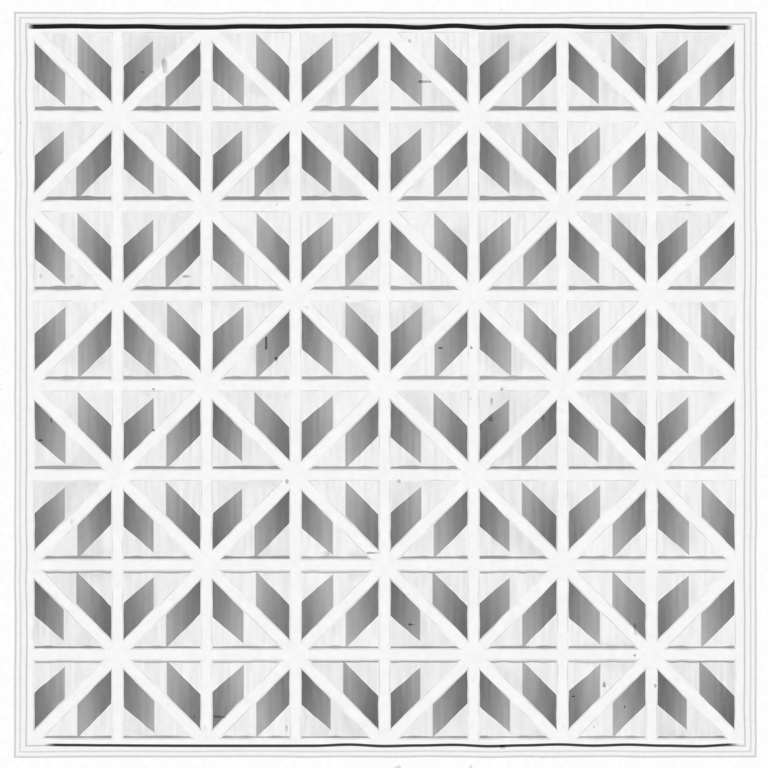
This pattern is drawn by a Shadertoy shader. Its source:

```glsl
// A white painted lattice of eight by eight square cells in a moulded frame.
// Diagonal slats alternate direction so that they meet in eight-armed stars;
// each cell shows two slanted grey shadows, one on either side of its slat.

float hash(vec2 p) {
    p = fract(p * vec2(0.1031, 0.1137));
    p += dot(p, p.yx + 33.33);
    return fract((p.x + p.y) * p.x * 7.31 + p.y * 3.7);
}

float noise(vec2 p) {
    vec2 i = floor(p), f = fract(p);
    f = f * f * (3.0 - 2.0 * f);
    return mix(mix(hash(i), hash(i + vec2(1, 0)), f.x),
               mix(hash(i + vec2(0, 1)), hash(i + vec2(1, 1)), f.x), f.y);
}

// Coverage of the interval lo..hi with edges softened by s
float band(float x, float lo, float hi, float s) {
    return smoothstep(lo - s, lo + s, x) * (1.0 - smoothstep(hi - s, hi + s, x));
}

float boxDistance(vec2 p, vec2 halfSize) {
    vec2 d = abs(p) - halfSize;
    return length(max(d, 0.0)) + min(max(d.x, d.y), 0.0);
}

// Distance to the slats, in cells; v has its diagonal along x = y
float slatDistance(vec2 v) {
    vec2 toBar = min(v, 1.0 - v);
    float straight = min(toBar.x, toBar.y) - 0.07;
    float diagonal = abs(v.x - v.y + 0.0) * 0.7071 - 0.072;
    float star = min(length(v), length(1.0 - v)) - 0.17;
    return min(min(straight, diagonal), star);
}

float lattice(vec2 grid, float aa) {
    vec2 cell = floor(grid), u = fract(grid), v = u;
    if (mod(cell.x + cell.y, 2.0) > 0.5) v.y = 1.0 - v.y;
    float vary = hash(cell + 3.7) - 0.5;
    float wobble = 0.012 * (noise(grid * 9.0) - 0.5);
    float h = v.y - v.x + wobble;

    // Recessed panel with faint vertical grain
    float grain = noise(grid * vec2(28.0, 3.0));
    float tone = 0.935 + 0.05 * (grain - 0.5) + 0.03 * vary;
    tone -= 0.04 * smoothstep(0.55, 0.9, noise(grid * 3.0 + 7.0));

    // Shadows, darkest toward the upright bars and the diagonal
    float soft = max(aa, 0.012);
    float shift = 0.03 * vary;
    float left = band(v.x, 0.0, 0.41 + shift, soft)
               * band(h, 0.0, 0.52 - 0.15 * v.x + shift, soft);
    float right = band(v.x, 0.55 + shift, 1.0, soft)
                * band(-h, 0.0, 0.48 + shift, soft);
    float depth = smoothstep(0.05, 0.45, abs(v.x - 0.49));
    float shade = mix(0.66, 0.46, depth) + 0.1 * (abs(h) - 0.25);
    shade += 0.07 * vary + 0.05 * (grain - 0.5);
    tone = mix(tone, shade, max(left, right));

    // Side faces seen above the cross bars, and below them in the lowest rows
    float lower = band(u.y, 0.0, 0.09 + 0.004 * cell.y + wobble, aa);
    float upper = band(u.y, 0.91 + wobble, 1.0, aa) * step(cell.y, 1.5);
    tone = mix(tone, min(tone, 0.62 + 0.1 * vary), max(lower, upper * 0.8));

    // Slats with a thin worn edge line
    float d = slatDistance(v) + wobble * 0.6;
    float paint = 0.968 + 0.02 * (noise(grid * 14.0) - 0.5);
    float rim = band(d, -0.018, -0.002, aa) * noise(grid * 5.0 + 20.0);
    paint -= 0.13 * rim;
    return mix(paint, tone, smoothstep(-aa, aa, d));
}

void mainImage(out vec4 fragColor, in vec2 fragCoord) {
    vec2 p = fragCoord / iResolution.xy;
    float px = 1.0 / min(iResolution.x, iResolution.y);

    // Wall and stepped frame mouldings
    float d = boxDistance(p - vec2(0.502, 0.499), vec2(0.483, 0.485));
    d += 0.0015 * (noise(p * 25.0) - 0.5);
    float tone = mix(0.96, 0.992, smoothstep(-px, px, d));
    tone -= 0.14 * band(d, -0.002, 0.0005, px);
    tone -= 0.11 * band(d, -0.0085, -0.0065, px);
    tone -= 0.16 * band(d, -0.0165, -0.0145, px);

    // Lattice inside the frame
    vec2 grid = (p - vec2(0.0371, 0.031)) / vec2(0.1159, 0.1167);
    float inside = boxDistance(grid - 4.0, vec2(4.0));
    float field = lattice(clamp(grid, 0.001, 7.999), px * 8.6);
    tone = mix(field, tone, smoothstep(-0.01, 0.01, inside));

    // Dark gaps along the top and bottom of the frame
    float ragged = 0.003 * (noise(p * vec2(22.0, 3.0)) - 0.5);
    float topGap = band(p.y + ragged, 0.9625, 0.968, px) * band(p.x, 0.04, 0.95, 0.006);
    float bottomGap = band(p.y + ragged, 0.028, 0.031, px) * band(p.x, 0.065, 0.955, 0.01);
    tone = mix(tone, 0.14, max(topGap, bottomGap * 0.85));

    // Scattered chips and fine paint texture
    float chip = smoothstep(0.93, 0.98, noise(p * 75.0)) * smoothstep(0.6, 0.85, noise(p * 11.0));
    tone -= 0.25 * chip;
    tone += 0.018 * (noise(p * 260.0) - 0.5);
    fragColor = vec4(vec3(clamp(tone, 0.0, 1.0)), 1.0);
}
```
